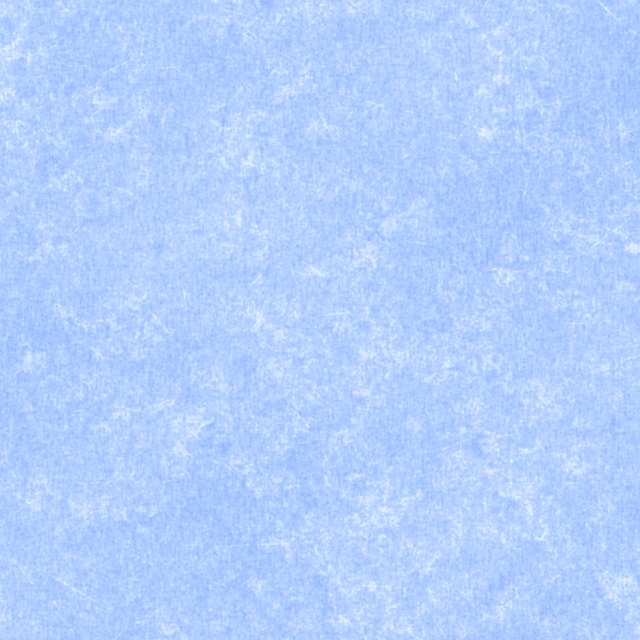
Write a WebGL 1 fragment shader that draws this texture.

```glsl
precision highp float;
uniform vec2 u_resolution;

#define DEEP_BLUE vec3(0.63, 0.76, 1.0)
#define PALE_BLUE vec3(0.80, 0.88, 1.0)
#define BASE_TONE 0.39
#define TONE_CONTRAST 0.25
#define CLOUD_AMOUNT 0.28
#define MOTTLE_AMOUNT 0.34
#define GRAIN_AMOUNT 0.54
#define THREAD_AMOUNT 0.36
#define SCUFF_AMOUNT 0.7
#define SCRATCH_AMOUNT 2.3
#define SCRATCH_WIDTH 0.0011

vec3 hash3(vec2 p) {
  vec3 q = fract(p.xyx * vec3(0.1031, 0.1030, 0.0973));
  q += dot(q, q.yxz + 33.33);
  return fract((q.xxy + q.yzz) * q.zyx);
}

// Cellular noise: signed soft spots, one per cell, about unit deviation
float spots(vec2 p) {
  vec2 cell = floor(p);
  float sum = 0.0;
  for (int y = -1; y <= 1; y++) {
    for (int x = -1; x <= 1; x++) {
      vec2 id = cell + vec2(float(x), float(y));
      vec3 h = hash3(id);
      vec2 d = p - id - h.xy;
      float falloff = max(0.0, 1.0 - dot(d, d));
      sum += (2.0 * h.z - 1.0) * falloff * falloff;
    }
  }
  return 2.2 * sum;
}

// Broad drifting tone from layered, bent sines
float clouds(vec2 uv) {
  vec2 p = uv + 0.06 * sin(uv.yx * vec2(11.0, 9.0) + vec2(0.7, 2.1));
  float sum = sin(5.3 * p.x + 6.1 * p.y + 1.6 * sin(4.0 * p.y) + 1.0);
  sum += 0.8 * sin(8.7 * p.x - 7.3 * p.y + 2.6);
  sum += 0.6 * sin(4.1 * p.x + 13.7 * p.y + 4.4);
  return sum;
}

// Thin, slightly bent strokes, at most one per cell
float scratches(vec2 uv, float freq, float angle, float spread, float density) {
  vec2 p = uv * freq;
  vec2 cell = floor(p);
  float edge = SCRATCH_WIDTH + 0.6 / u_resolution.y;
  float sum = 0.0;
  for (int y = -1; y <= 1; y++) {
    for (int x = -1; x <= 1; x++) {
      vec2 id = cell + vec2(float(x), float(y));
      vec3 place = hash3(id + freq * 7.0);
      vec3 form = hash3(id + freq * 7.0 + 61.0);
      float a = angle + (place.z - 0.5) * spread;
      vec2 d = p - id - place.xy;
      d = vec2(cos(a) * d.x + sin(a) * d.y, cos(a) * d.y - sin(a) * d.x);
      d.y += (form.z - 0.5) * 0.5 * d.x * d.x;
      float reach = mix(0.3, 0.95, form.y);
      float line = 1.0 - smoothstep(0.0, edge, abs(d.y) / freq);
      float taper = 1.0 - smoothstep(0.4 * reach, reach, abs(d.x));
      float strength = max(0.0, 1.0 - form.x / density);
      sum += line * taper * strength;
    }
  }
  return sum;
}

void main() {
  vec2 uv = gl_FragCoord.xy / u_resolution.y;

  // Ragged offset that breaks up round outlines
  vec2 ragged = uv + 0.004 * vec2(spots(uv * 70.0 + 5.3), spots(uv * 80.0 + 17.9));

  // Uneven wear, from wide blotches to small flecks
  float wear = spots(ragged * vec2(6.0, 8.0) + 3.7);
  float blotch = spots(ragged * vec2(17.0, 24.0) + 11.3);
  float fleck = spots(ragged * vec2(42.0, 58.0) + 23.1);
  float speck = spots(ragged * vec2(105.0, 135.0) + 41.9);
  float rough = mix(0.55, 1.3, smoothstep(-1.2, 1.4, wear + 0.5 * blotch));
  float mottle = 0.5 * wear + 0.55 * blotch + rough * (0.75 * fleck + speck);

  // Paper grain and woven threads
  float grain = spots(uv * 300.0 + 57.3);
  float upright = spots(uv * vec2(340.0, 75.0) + 71.7);
  float level = spots(uv * vec2(65.0, 320.0) + 83.9);
  float threads = upright + 0.5 * level;

  // Pale rubbed crumbs, crisp and broken by the grain
  float rubbed = 0.35 * blotch + 0.7 * fleck + speck + 0.7 * grain;
  float scuff = rough * smoothstep(1.0, 2.6, rubbed);

  // Scratches: long slanting, mixed, upright, short hairs
  float marks = scratches(uv, 4.3, -0.5, 0.8, 0.9);
  marks += scratches(uv, 7.0, -0.2, 1.6, 0.9);
  marks += 0.9 * scratches(uv, 11.0, -0.1, 2.4, 0.85);
  marks += 0.7 * scratches(uv, 15.0, 1.57, 0.7, 0.6);
  marks += 0.8 * scratches(uv, 27.0, 0.1, 3.1, 0.7);
  marks *= smoothstep(-1.6, 0.8, speck + 0.6 * fleck);

  float tone = CLOUD_AMOUNT * clouds(uv) + MOTTLE_AMOUNT * mottle;
  tone += GRAIN_AMOUNT * grain + THREAD_AMOUNT * threads;
  tone += SCUFF_AMOUNT * scuff + SCRATCH_AMOUNT * marks;
  float shade = clamp(BASE_TONE + TONE_CONTRAST * tone, -0.25, 1.6);
  gl_FragColor = vec4(mix(DEEP_BLUE, PALE_BLUE, shade), 1.0);
}
```
